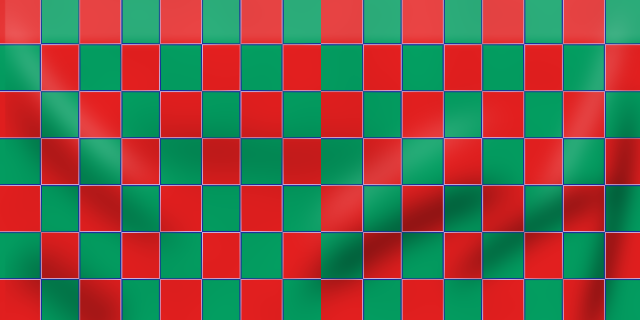
This pattern is drawn by a WebGL 2 fragment shader. Its source:

```glsl
#version 300 es
precision highp float;
// Red and green checkered cloth with thin blue and lavender piping and soft folds.
uniform vec2 u_resolution;
out vec4 outColor;

const vec3 RED = vec3(0.88, 0.12, 0.12);
const vec3 GREEN = vec3(0.01, 0.61, 0.375);
const vec3 BLUE = vec3(0.10, 0.17, 0.62);
const vec3 LAVENDER = vec3(0.80, 0.68, 0.86);

// Lengths are in canvas heights.
const vec2 PERIOD = vec2(0.2518, 0.2935);     // one pair of columns, one pair of rows
const vec2 ODD_SIZE = vec2(0.1204, 0.1467);   // size of the odd column and row
const vec2 FIRST_EDGE = vec2(0.1276, 0.1383); // first edges from the top left
const float SEAM_X = 1.0034;                  // the one upright edge without piping
const float HEM = 0.016;

vec2 hashGradient(vec2 cell) {
  float n = fract(sin(dot(cell, vec2(127.1, 311.7))) * 4375.85);
  return vec2(cos(6.2832 * n), sin(6.2832 * n));
}

float gradientNoise(vec2 p) {
  vec2 i = floor(p), f = fract(p);
  vec2 w = f * f * f * (f * (f * 6.0 - 15.0) + 10.0);
  vec2 e = vec2(0.0, 1.0);
  float a = dot(hashGradient(i), f);
  float b = dot(hashGradient(i + e.yx), f - e.yx);
  float c = dot(hashGradient(i + e.xy), f - e.xy);
  float d = dot(hashGradient(i + e.yy), f - e.yy);
  return mix(mix(a, b, w.x), mix(c, d, w.x), w.y);
}

// Signed distance to the edges of repeated stripes, positive inside.
vec2 stripeDistance(vec2 p, vec2 period, vec2 size) {
  vec2 centred = mod(p - 0.5 * size + 0.5 * period, period) - 0.5 * period;
  return 0.5 * size - abs(centred);
}

float lineMask(float dist, float width, float px) {
  return 1.0 - smoothstep(width - 0.5 * px, width + 0.5 * px, abs(dist));
}

// Soft bowed ridge from a to b, fading out toward its ends.
float fold(vec2 p, vec2 a, vec2 b, float bend, float width) {
  vec2 along = b - a;
  float t = dot(p - a, along) / dot(along, along);
  vec2 side = normalize(vec2(-along.y, along.x));
  float d = (dot(p - a, side) - bend * 4.0 * t * (1.0 - t)) / width;
  float ends = smoothstep(-0.15, 0.25, t) * (1.0 - smoothstep(0.75, 1.15, t));
  return exp(-d * d) * ends;
}

float clothLight(vec2 p) {
  float light = 0.16 * smoothstep(0.84, 0.90, p.y);
  light += 0.16 * fold(p, vec2(0.02, 0.92), vec2(0.46, 0.44), -0.04, 0.05);
  light += 0.15 * fold(p, vec2(1.94, 0.93), vec2(1.70, 0.38), 0.02, 0.05);
  light += 0.13 * fold(p, vec2(1.52, 0.64), vec2(0.98, 0.28), -0.03, 0.06);
  return light;
}

float clothShadow(vec2 p) {
  float shadow = 0.20 * fold(p, vec2(0.03, 0.70), vec2(0.55, 0.24), -0.05, 0.07);
  shadow += 0.14 * fold(p, vec2(0.42, 0.56), vec2(1.22, 0.52), -0.03, 0.10);
  shadow += 0.34 * fold(p, vec2(1.58, 0.42), vec2(0.96, 0.09), -0.03, 0.07);
  shadow += 0.28 * fold(p, vec2(1.92, 0.42), vec2(1.42, 0.12), -0.02, 0.06);
  shadow += 0.30 * fold(p, vec2(1.82, -0.08), vec2(1.97, 0.66), -0.02, 0.05);
  shadow += 0.24 * fold(p, vec2(0.06, 0.20), vec2(0.38, -0.04), 0.0, 0.09);
  return shadow;
}

void main() {
  float px = 1.0 / u_resolution.y;
  vec2 p = gl_FragCoord.xy * px;

  // Checker squares
  vec2 fromTopLeft = vec2(p.x, 1.0 - p.y) - FIRST_EDGE;
  vec2 edge = stripeDistance(fromTopLeft, PERIOD, ODD_SIZE);
  vec2 odd = smoothstep(-0.5 * px, 0.5 * px, edge);
  float red = 1.0 - (odd.x + odd.y - 2.0 * odd.x * odd.y);
  vec3 color = mix(GREEN, RED, red);

  // Cloth shading
  float grain = 0.04 * gradientNoise(p * 5.0);
  float hem = 1.0 - smoothstep(HEM - px, HEM + px, p.x);
  float light = clothLight(p) * (1.0 - 0.5 * hem);
  float shadow = clothShadow(p) * (1.0 - 0.8 * hem);
  color = mix(color, vec3(1.0), light);
  color *= 1.0 - min(shadow, 0.45) + grain;

  // Piping: blue on green squares, lavender on red ones
  float width = mix(0.0036, 0.0030, red);
  float upright = lineMask(edge.x, width, px) * smoothstep(0.015, 0.020, abs(p.x - SEAM_X));
  float level = lineMask(edge.y, width, px);
  float wear = clamp(0.82 + 0.6 * gradientNoise(p * 7.0 + 3.7), 0.4, 1.0);
  color = mix(color, mix(BLUE, LAVENDER, red), max(upright, level) * wear);

  outColor = vec4(clamp(color, 0.0, 1.0), 1.0);
}
```
